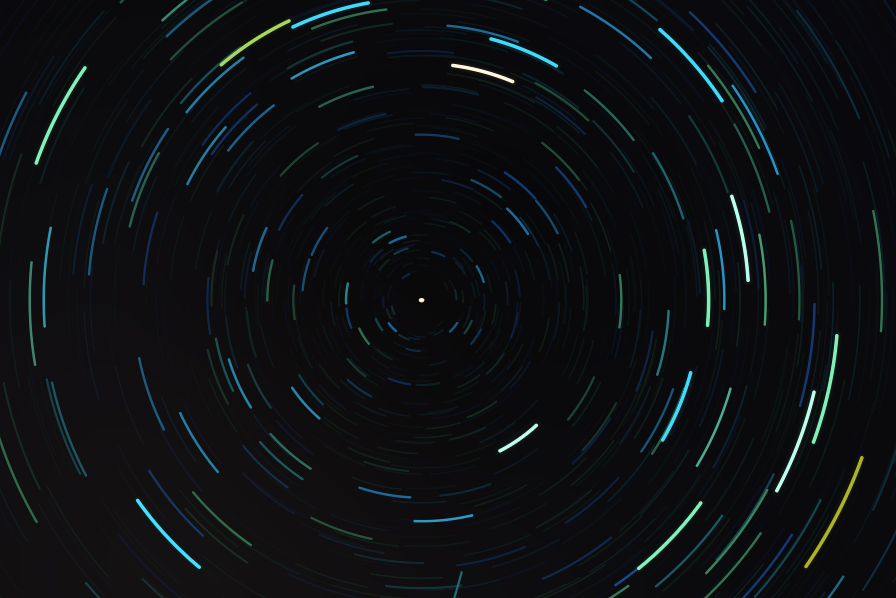
Reproduce this texture procedurally as a WebGL 1 fragment shader.

```glsl
precision highp float;
// Night sky of star trails turning about a pole star. Polar cells hold hashed
// arcs of one shared sweep, in layers from faint haze to clear strokes;
// a few bright landmark arcs, the pole and a short streak complete it.
uniform vec2 u_resolution;

const float TAU = 6.2831853;
const vec2 POLE = vec2(0.705, 0.498);      // in canvas heights
const float HALF_SWEEP = 0.131;            // half the arc angle, radians
const float SECTORS = 15.0;                // angular cells in each ring
const float INNER_RADIUS = 0.045;
const float FAINT_WIDTH = 0.0015;
const float CLEAR_WIDTH = 0.0018;
const float BRIGHT_WIDTH = 0.0030;
const float FAINT_LIGHT = 0.17;
const float CLEAR_LIGHT = 1.0;
const vec3 SKY = vec3(0.032, 0.032, 0.043);
const vec3 WARM_HAZE = vec3(0.040, 0.029, 0.022);
const vec3 BLUE = vec3(0.07, 0.25, 0.52);
const vec3 AZURE = vec3(0.13, 0.60, 0.84);
const vec3 GREEN = vec3(0.25, 0.62, 0.42);
const vec3 TEAL = vec3(0.14, 0.55, 0.58);
const vec3 CYAN = vec3(0.22, 0.84, 0.95);
const vec3 MINT = vec3(0.48, 0.92, 0.70);
const vec3 ICE = vec3(0.72, 0.97, 0.90);
const vec3 CREAM = vec3(1.0, 0.95, 0.84);
const vec3 LIME = vec3(0.62, 0.82, 0.33);
const vec3 OLIVE = vec3(0.66, 0.68, 0.12);

float hash(vec2 cell) {
  return fract(sin(dot(cell, vec2(127.1, 311.7))) * 4375.85);
}

// Antialiased stroke from distance and half width
float stroke(float dist, float width) {
  return clamp((width - dist) * u_resolution.y + 0.5, 0.0, 1.0);
}

// Distance to a round-ended arc; turn is the angle from its middle
float arcDistance(float r, float turn, float radius) {
  float past = max(abs(turn) - HALF_SWEEP, 0.0);
  return length(vec2(r - radius, past * radius));
}

// One hashed arc per polar cell; the strongest turn cyan or mint
vec3 trailLayer(float r, float angle, float spacing, float rarity,
                float strength, float width, float seed) {
  float ring = floor(r / spacing);
  float phase = hash(vec2(ring, seed));
  float around = fract(angle / TAU + phase) * SECTORS;
  vec2 cell = vec2(ring + seed * 13.0, floor(around) + seed * 7.0);
  float radius = (ring + 0.5 + 0.5 * (hash(cell + 3.1) - 0.5)) * spacing;
  float sway = (hash(cell + 8.3) - 0.5) * 0.36;
  float turn = (fract(around) - 0.5 - sway) * TAU / SECTORS;
  float light = strength * pow(hash(cell + 5.7), rarity);
  float hue = hash(cell + 1.9);
  vec3 tint = mix(BLUE, AZURE, smoothstep(0.25, 0.5, hue));
  tint = mix(tint, TEAL, smoothstep(0.5, 0.65, hue));
  tint = mix(tint, GREEN, smoothstep(0.68, 0.8, hue));
  vec3 vivid = mix(CYAN, MINT, step(0.68, hue));
  tint = mix(tint, vivid, smoothstep(0.85, 1.0, light));
  float ink = stroke(arcDistance(r, turn, radius), width * (1.0 + 0.2 * light));
  return tint * ink * light * step(INNER_RADIUS, radius);
}

// A bright arc with a soft halo; middle is in degrees
vec3 landmark(vec2 p, float radius, float middle, vec3 tint) {
  float m = radians(middle);
  vec2 axis = vec2(cos(m), sin(m));
  float turn = atan(axis.x * p.y - axis.y * p.x, dot(axis, p));
  float d = arcDistance(length(p), turn, radius);
  return tint * max(stroke(d, BRIGHT_WIDTH), 0.2 * exp(-d * 240.0));
}

float segmentDistance(vec2 p, vec2 a, vec2 b) {
  vec2 ab = b - a;
  return length(p - a - ab * clamp(dot(p - a, ab) / dot(ab, ab), 0.0, 1.0));
}

void main() {
  vec2 uv = gl_FragCoord.xy / u_resolution.y;
  vec2 p = uv - POLE;
  float r = length(p);
  float angle = atan(p.y, p.x);

  // Sky, darker round the pole, with a warm haze at lower left
  vec2 hazeOffset = uv - vec2(0.3, 0.05);
  float haze = exp(-2.6 * dot(hazeOffset, hazeOffset));
  vec3 color = SKY * mix(0.75, 1.15, smoothstep(0.1, 0.6, r)) + WARM_HAZE * haze;

  // Fine haze of trails, then sparse clear trails
  vec3 trails = vec3(0.0);
  for (int i = 0; i < 3; i++) {
    float n = float(i);
    trails = max(trails, trailLayer(r, angle, 0.011 + 0.002 * n, 3.0, FAINT_LIGHT,
                                    FAINT_WIDTH, n + 1.0));
  }
  for (int i = 0; i < 2; i++) {
    float n = float(i);
    trails = max(trails, trailLayer(r, angle, 0.019 + 0.006 * n, 9.0, CLEAR_LIGHT,
                                    CLEAR_WIDTH, n + 6.0));
  }
  trails *= mix(0.75, 1.0, smoothstep(0.2, 0.9, uv.x));

  // Brightest trails, from the top clockwise
  trails = max(trails, landmark(p, 0.396, 74.9, CREAM));
  trails = max(trails, landmark(p, 0.452, 67.6, CYAN));
  trails = max(trails, landmark(p, 0.603, 41.1, CYAN));
  trails = max(trails, landmark(p, 0.547, 11.0, ICE));
  trails = max(trails, landmark(p, 0.480, 2.5, MINT));
  trails = max(trails, landmark(p, 0.697, -12.4, MINT));
  trails = max(trails, landmark(p, 0.674, -20.7, ICE));
  trails = max(trails, landmark(p, 0.466, -22.6, CYAN));
  trails = max(trails, landmark(p, 0.782, -27.2, OLIVE));
  trails = max(trails, landmark(p, 0.577, -43.5, MINT));
  trails = max(trails, landmark(p, 0.284, -55.0, ICE));
  trails = max(trails, landmark(p, 0.581, -137.3, CYAN));
  trails = max(trails, landmark(p, 0.684, 152.9, MINT));
  trails = max(trails, landmark(p, 0.517, 122.9, LIME));
  trails = max(trails, landmark(p, 0.505, 107.7, CYAN));
  color = max(color, color * 0.6 + trails);

  // Pole star and short streak at the lower edge
  float streak = segmentDistance(uv, vec2(0.757, -0.01), vec2(0.772, 0.043));
  color = mix(color, TEAL * 0.8, stroke(streak, 0.0018));
  color = mix(color, CREAM, stroke(length(p * vec2(0.9, 1.15)), 0.0042));
  gl_FragColor = vec4(color, 1.0);
}
```
